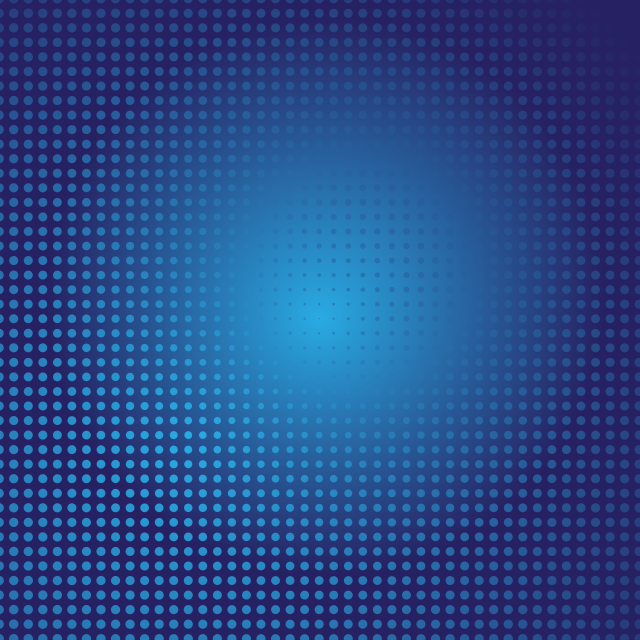
A Shadertoy shader for this background:

```glsl
const vec3 SKY = vec3(0.16, 0.67, 0.89);
const vec3 NAVY = vec3(0.15, 0.13, 0.385);

// Radial ramp from a focus (0) to a circle (1) whose centre is shifted off it
float focalRamp(vec2 fromFocus, vec2 shift, float radius) {
    float along = dot(fromFocus, shift);
    float k = radius * radius - dot(shift, shift);
    float t = (sqrt(along * along + k * dot(fromFocus, fromFocus)) - along) / k;
    return clamp(t, 0.0, 1.0);
}

void mainImage(out vec4 fragColor, in vec2 fragCoord) {
    vec2 uv = fragCoord / iResolution.xy;
    float pixel = 1.0 / min(iResolution.x, iResolution.y);
    vec2 glowCentre = vec2(0.4987, 0.502);

    // Central glow
    float glow = focalRamp(uv - glowCentre, vec2(0.01, 0.035), 0.435);
    vec3 color = mix(SKY, NAVY, glow);

    // Square grid of dots that grow away from the glow
    float spacing = 1.0 / 44.0;
    vec2 cell = round((uv - glowCentre) / spacing) * spacing;
    float dotRadius = 0.0009 + 0.0066 * (1.0 - exp(-length(cell) / 0.18));
    float edge = length(uv - glowCentre - cell) - dotRadius;
    float coverage = clamp(0.5 - edge / pixel, 0.0, 1.0);

    // Dots carry their own gradient, brightest at the lower left
    float dotShade = clamp(distance(uv, vec2(0.295, 0.31)) / 0.93, 0.0, 1.0);
    color = mix(color, mix(SKY, NAVY, dotShade), coverage);

    fragColor = vec4(color, 1.0);
}
```
